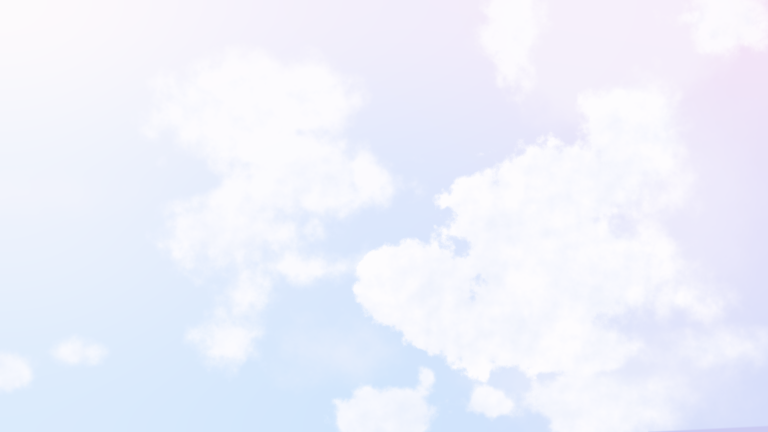
This texture is drawn by a WebGL 2 fragment shader. Its source:

```glsl
#version 300 es
precision highp float;
// Pale pastel sky with two drifting banks of soft, sunlit cumulus clouds.
uniform vec2 u_resolution;
out vec4 fragColor;

float hash(vec2 p) {
  return fract(sin(dot(p, vec2(127.1, 311.7))) * 43758.5453);
}

float noise(vec2 p) {
  vec2 i = floor(p), f = fract(p);
  f = f * f * (3.0 - 2.0 * f);
  float low = mix(hash(i), hash(i + vec2(1, 0)), f.x);
  float high = mix(hash(i + vec2(0, 1)), hash(i + vec2(1, 1)), f.x);
  return mix(low, high, f.y);
}

// Layered noise centred on zero
float fbm(vec2 p) {
  float sum = 0.0, gain = 0.5;
  for (int i = 0; i < 5; i++) {
    sum += gain * (noise(p) - 0.5);
    p = mat2(1.6, 1.2, -1.2, 1.6) * p + 7.3;
    gain *= 0.56;
  }
  return sum;
}

// Approximate inside distance of an ellipse, positive within
float puff(vec2 p, vec2 centre, vec2 radius) {
  return (1.0 - length((p - centre) / radius)) * min(radius.x, radius.y);
}

// Rounded union of two inside distances
float join(float a, float b) {
  float h = max(0.03 - abs(a - b), 0.0);
  return max(a, b) + h * h / 0.12;
}

float cover(float d, float softness) {
  return smoothstep(-softness, softness, d);
}

vec3 threeStops(vec3 a, vec3 b, vec3 c, float t) {
  return mix(mix(a, b, smoothstep(0.0, 0.55, t)), c, smoothstep(0.45, 1.0, t));
}

vec3 skyColor(vec2 uv) {
  vec3 bottom = threeStops(vec3(0.86, 0.92, 0.99), vec3(0.82, 0.90, 0.99), vec3(0.84, 0.87, 0.98), uv.x);
  vec3 middle = threeStops(vec3(0.93, 0.95, 0.99), vec3(0.86, 0.905, 0.99), vec3(0.90, 0.89, 0.98), uv.x);
  vec3 top = threeStops(vec3(0.99, 0.98, 0.99), vec3(0.95, 0.935, 0.985), vec3(0.96, 0.90, 0.97), uv.x);
  return threeStops(bottom, middle, top, uv.y);
}

float leftBank(vec2 p) {
  float d = puff(p, vec2(0.53, 0.74), vec2(0.18, 0.125));
  d = join(d, puff(p, vec2(0.71, 0.77), vec2(0.09, 0.08)));
  d = join(d, puff(p, vec2(0.70, 0.585), vec2(0.18, 0.095)));
  d = join(d, puff(p, vec2(0.53, 0.46), vec2(0.17, 0.095)));
  d = join(d, puff(p, vec2(0.70, 0.39), vec2(0.12, 0.03)));
  d = join(d, puff(p, vec2(0.56, 0.34), vec2(0.05, 0.09)));
  return join(d, puff(p, vec2(0.53, 0.21), vec2(0.05, 0.05)));
}

float rightBank(vec2 p) {
  float d = puff(p, vec2(1.47, 0.68), vec2(0.12, 0.14));
  d = join(d, puff(p, vec2(1.33, 0.57), vec2(0.20, 0.10)));
  d = join(d, puff(p, vec2(1.17, 0.49), vec2(0.12, 0.11)));
  d = join(d, puff(p, vec2(1.30, 0.37), vec2(0.26, 0.14)));
  d = join(d, puff(p, vec2(0.97, 0.33), vec2(0.15, 0.11)));
  d = join(d, puff(p, vec2(1.14, 0.25), vec2(0.24, 0.10)));
  d = join(d, puff(p, vec2(1.37, 0.20), vec2(0.13, 0.07)));
  return join(d, puff(p, vec2(1.57, 0.31), vec2(0.07, 0.03)));
}

float lowerPuffs(vec2 p) {
  float d = puff(p, vec2(0.90, 0.035), vec2(0.13, 0.07));
  d = join(d, puff(p, vec2(0.985, 0.125), vec2(0.022, 0.04)));
  d = join(d, puff(p, vec2(1.12, 0.06), vec2(0.06, 0.03)));
  d = join(d, puff(p, vec2(1.39, 0.06), vec2(0.16, 0.08)));
  return join(d, puff(p, vec2(1.65, 0.19), vec2(0.10, 0.03)));
}

void main() {
  vec2 p = gl_FragCoord.xy / u_resolution.y;
  float billow = fbm(p * 9.0);
  float detail = fbm(p * 26.0 + 4.0);
  float ragged = 0.09 * billow + 0.055 * detail;
  vec3 color = skyColor(gl_FragCoord.xy / u_resolution);
  // Thin veils: upper right, far right, far left and beneath the bank
  float veil = 0.60 * cover(puff(p, vec2(1.42, 0.91), vec2(0.26, 0.20)) + ragged, 0.05);
  veil = max(veil, 0.40 * cover(puff(p, vec2(1.56, 0.52), vec2(0.16, 0.30)) + ragged, 0.10));
  veil = max(veil, 0.40 * cover(puff(p, vec2(0.10, 0.55), vec2(0.16, 0.035)) + 0.5 * ragged, 0.04));
  veil = max(veil, 0.45 * cover(puff(p, vec2(0.80, 0.19), vec2(0.10, 0.06)) + ragged, 0.05));
  veil = max(veil, 0.45 * cover(puff(p, vec2(1.42, 0.14), vec2(0.28, 0.14)) + ragged, 0.07));
  color = mix(color, vec3(0.97, 0.96, 0.99), veil);
  // Cloud masses, crisper along the sunlit left of the right bank
  float softness = mix(0.010, 0.045, smoothstep(1.25, 1.65, p.x));
  float cloud = 0.90 * cover(leftBank(p) + ragged, 0.032);
  cloud = max(cloud, 0.97 * cover(rightBank(p) + ragged, softness));
  cloud = max(cloud, 0.90 * cover(lowerPuffs(p) + 0.6 * ragged, softness));
  float crown = join(puff(p, vec2(1.19, 0.92), vec2(0.05, 0.10)), puff(p, vec2(1.68, 0.95), vec2(0.12, 0.07)));
  cloud = max(cloud, 0.85 * cover(crown + ragged, 0.02));
  float strays = join(puff(p, vec2(0.01, 0.14), vec2(0.06, 0.05)), puff(p, vec2(0.168, 0.183), vec2(0.05, 0.024)));
  cloud = max(cloud, 0.85 * cover(strays + 0.4 * ragged, 0.015));
  // Blue folds, with relief lit from the upper left
  float relief = billow - fbm((p + vec2(-0.012, 0.016)) * 9.0);
  float shade = 0.22 - 0.8 * billow - 0.7 * detail - 0.9 * relief - 0.45 * (p.y - 0.35);
  vec3 cloudColor = mix(vec3(0.995, 0.99, 0.998), vec3(0.92, 0.94, 0.99), clamp(shade, 0.0, 0.75));
  color = mix(color, cloudColor, cloud);
  // Lilac sliver rising along the lower right edge
  float sliver = 0.05 * (p.x - 1.5) - p.y;
  color = mix(color, vec3(0.80, 0.80, 0.95), smoothstep(-0.003, 0.003, sliver) * step(1.5, p.x));
  fragColor = vec4(color, 1.0);
}
```
